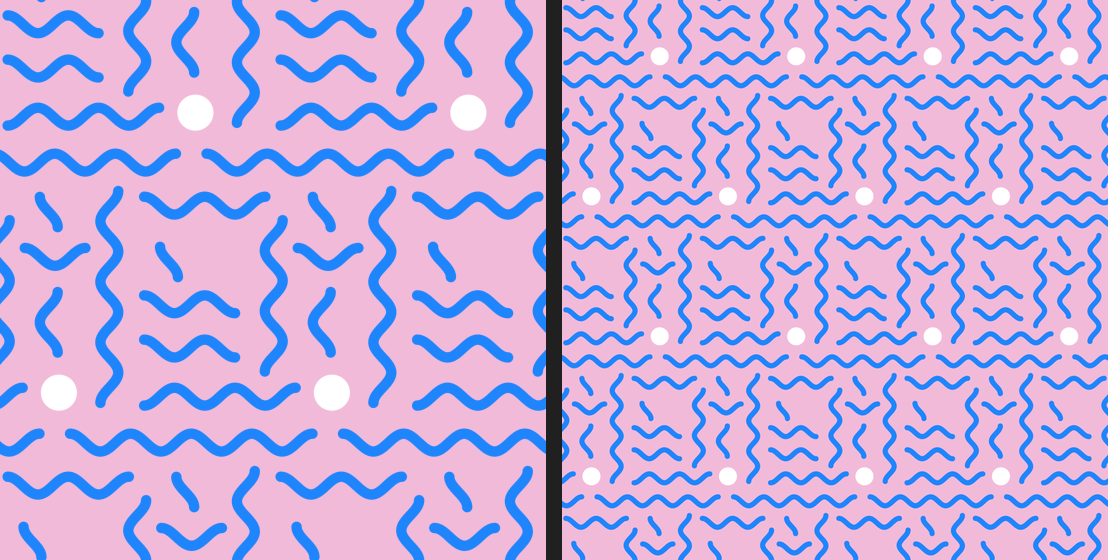
Left: one tile. Right: repeated 2 by 2.
This pattern is drawn by a WebGL 2 fragment shader. Its source:

```glsl
#version 300 es
precision highp float;

uniform vec2 u_resolution;
out vec4 fragColor;

const float PI = 3.14159265;

// Layout units: the canvas holds 2 x 2 cells, odd rows shifted by half a cell
const vec2 CELL = vec2(374.0, 384.0);
const vec2 REPEATS = vec2(2.0);

const float HALF_WAVE = 41.5;
const float AMPLITUDE = 12.2;
const float STROKE_RADIUS = 7.1;
const float DOT_RADIUS = 24.7;
const vec2 DOT_CENTER = vec2(454.7, 538.5);

const vec3 PINK = vec3(0.95, 0.73, 0.85);
const vec3 BLUE = vec3(0.12, 0.52, 0.99);
const vec3 WHITE = vec3(1.0);

// Each squiggle: start x, start y, number of half waves, side of the first crest
const vec4 ACROSS[6] = vec4[6](
    vec4(283.0, 223.0, 8.0, -1.0),
    vec4(197.5, 282.0, 4.0, -1.0),
    vec4(408.0, 352.3, 2.0, -1.0),
    vec4(197.5, 417.3, 3.0, -1.0),
    vec4(197.5, 478.0, 3.0, -1.0),
    vec4(197.5, 544.0, 5.0, 1.0));

const vec4 DOWN[5] = vec4[5](
    vec4(231.5, 338.5, 1.0, -1.0),
    vec4(375.0, 302.0, 5.0, 1.0),
    vec4(440.8, 270.0, 1.0, -1.0),
    vec4(440.8, 400.5, 2.0, 1.0),
    vec4(523.8, 262.0, 7.0, 1.0));

// Offset to the nearest copy on the half-shifted lattice
vec2 wrapOffset(vec2 d, vec2 cell) {
    float row = round(d.y / cell.y);
    d -= row * vec2(0.5 * cell.x, cell.y);
    d.x -= cell.x * round(d.x / cell.x);
    return d;
}

// Distance to a round-capped cosine stroke along x, centred on the origin
float waveDistance(vec2 p, float halfWaves, float side, float halfWave, float amplitude, float radius) {
    float reach = 0.5 * halfWaves * halfWave;
    float k = PI / halfWave;
    float a = amplitude * side;
    float t = clamp(p.x, -reach, reach);
    for (int i = 0; i < 6; i++) {
        float phase = k * (t + reach);
        float slope = -a * k * sin(phase);
        float error = (t - p.x) + (a * cos(phase) - p.y) * slope;
        t = clamp(t - error / (1.0 + slope * slope), -reach, reach);
    }
    return length(p - vec2(t, a * cos(k * (t + reach)))) - radius;
}

// Distance to one repeated squiggle running along the given axis
float squiggle(vec2 p, vec4 s, vec2 axis) {
    vec2 center = s.xy + 0.5 * s.z * HALF_WAVE * axis;
    vec2 d = wrapOffset(p - center, CELL);
    d = axis.x > 0.5 ? d : d.yx;
    return waveDistance(d, s.z, s.w, HALF_WAVE, AMPLITUDE, STROKE_RADIUS);
}

// Antialiased coverage of a shape
float coverage(float dist, float pixel) {
    return smoothstep(0.75 * pixel, -0.75 * pixel, dist);
}

void main() {
    vec2 canvas = CELL * REPEATS;
    vec2 uv = gl_FragCoord.xy / u_resolution;
    vec2 p = vec2(uv.x, 1.0 - uv.y) * canvas; // layout runs from the top down
    float pixel = canvas.y / u_resolution.y;

    // Squiggles
    float stroke = 1e5;
    for (int i = 0; i < 6; i++) stroke = min(stroke, squiggle(p, ACROSS[i], vec2(1.0, 0.0)));
    for (int i = 0; i < 5; i++) stroke = min(stroke, squiggle(p, DOWN[i], vec2(0.0, 1.0)));

    // Dots
    float disc = length(wrapOffset(p - DOT_CENTER, CELL)) - DOT_RADIUS;

    vec3 color = mix(PINK, BLUE, coverage(stroke, pixel));
    color = mix(color, WHITE, coverage(disc, pixel));
    fragColor = vec4(color, 1.0);
}
```
